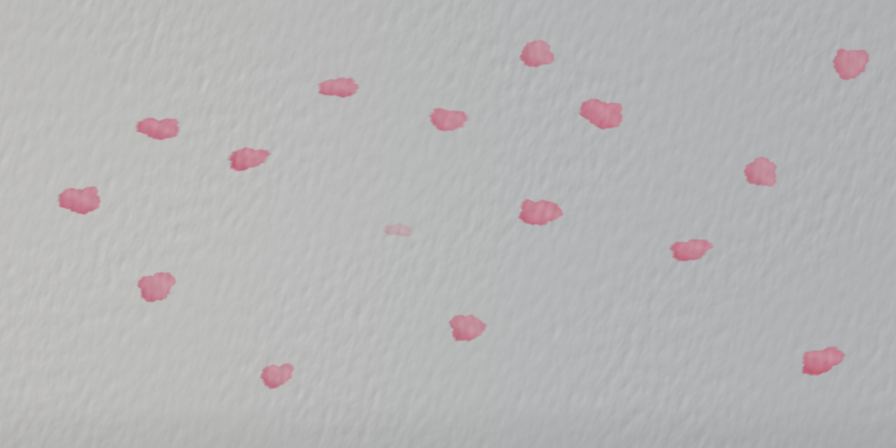
This pattern is drawn by a Shadertoy shader. Its source:

```glsl
// Small pink watercolour petals scattered over softly lit, rough grey paper.

const int   PETALS       = 16;
const float GOLDEN       = 0.618;
const vec2  PETAL_SIZE   = vec2(0.047, 0.030);  // half extents, canvas height = 1
const vec2  JITTER       = vec2(0.16, 0.09);
const float EDGE_BLUR    = 0.0035;
const float RIM_WIDTH    = 0.005;
const vec2  GRAIN_COARSE = vec2(52.0, 27.0);    // paper bumps per canvas height
const vec2  GRAIN_FINE   = vec2(105.0, 70.0);
const float GRAIN_SLANT  = 0.25;
const float GRAIN_DEPTH  = 0.032;
const vec3  PAPER_WARM   = vec3(0.732, 0.730, 0.724);
const vec3  PAPER_COOL   = vec3(0.684, 0.692, 0.700);
const vec3  PINK_WASH    = vec3(0.800, 0.575, 0.630);
const vec3  PINK_DEEP    = vec3(0.735, 0.340, 0.430);

vec2 hash2(vec2 p) {
    vec3 q = fract(vec3(p.xyx) * vec3(0.1031, 0.1030, 0.0973));
    q += dot(q, q.yzx + 33.33);
    return fract((q.xx + q.yz) * q.zy);
}

// Cellular noise: a smooth bump around one jittered point per cell
float bumps(vec2 p) {
    vec2 cell = floor(p), local = fract(p);
    float height = 0.0;
    for (int y = -1; y <= 1; y++)
    for (int x = -1; x <= 1; x++) {
        vec2 o = vec2(x, y);
        vec2 d = o + hash2(cell + o + 50.0) - local;
        height += exp(-6.0 * dot(d, d));
    }
    return height;
}

// Bumps lit from the upper left
float emboss(vec2 p) {
    vec2 toLight = vec2(-0.22, 0.14);
    return bumps(p - toLight) - bumps(p + toLight);
}

float paperGrain(vec2 p) {
    vec2 q = vec2(p.x - GRAIN_SLANT * p.y, p.y);
    float patches = 0.8 + 0.2 * sin(q.x * 9.0 + 2.0 * sin(q.y * 7.0));
    return -GRAIN_DEPTH * patches
         * (0.6 * emboss(q * GRAIN_COARSE) + 0.3 * emboss(q * GRAIN_FINE));
}

vec3 paperColor(vec2 uv) {
    vec3 c = mix(PAPER_WARM, PAPER_COOL, smoothstep(-0.1, 1.1, uv.x));
    vec2 d = (uv - vec2(0.18, 0.45)) / vec2(0.4, 0.45);
    c += 0.018 * exp(-dot(d, d));
    return c - 0.03 * (1.0 - smoothstep(0.0, 0.12, uv.y));
}

// Lattice spread by the golden ratio, jittered, denser toward the top
vec2 petalCenter(float i) {
    float t = (i + 0.5) / float(PETALS);
    vec2 p = vec2(fract(i * GOLDEN + 0.31), pow(t, 0.75));
    p = mix(vec2(0.08, 0.09), vec2(1.92, 0.92), p);
    return p + JITTER * (hash2(vec2(i, 7.0)) - 0.5);
}

// Uneven outline radius from layered sines, with a notch in the upper edge
float petalOutline(float a, float seed) {
    float r = 0.96 + 0.08 * sin(2.0 * a + seed) + 0.08 * sin(3.0 * a + 2.3 * seed)
            + 0.05 * sin(5.0 * a + 4.1 * seed) + 0.03 * sin(9.0 * a + seed)
            + 0.02 * sin(17.0 * a + 3.0 * seed);
    float notch = (a - 1.5 - 0.5 * sin(seed * 5.0)) / 0.2;
    return r - 0.15 * exp(-notch * notch);
}

// Lays one petal of translucent pigment over the colour
vec3 paintPetal(vec3 base, vec2 p, float i) {
    vec2 look = hash2(vec2(i, 21.0)), form = hash2(vec2(i, 43.0));
    float seed = 6.283 * look.x;
    float faint = i == 5.0 ? 1.0 : 0.0;
    vec2 size = PETAL_SIZE * mix(vec2(0.8, 0.75), vec2(1.1, 1.1), form);
    size *= mix(vec2(1.0), vec2(0.6, 0.45), faint);

    float turn = 0.6 * (look.y - 0.5);
    float c = cos(turn), s = sin(turn);
    vec2 q = mat2(c, -s, s, c) * (p - petalCenter(i)) / size;
    if (dot(q, q) > 5.0) return base;

    // Rounded-box norm gives blunt, brush-dabbed ends
    vec2 m = pow(abs(q) + 0.001, vec2(2.5));
    float radius = pow(m.x + m.y, 0.4);
    float inside = (petalOutline(atan(q.y, q.x), seed) - radius) * size.y;
    float blur = max(EDGE_BLUR, 1.0 / iResolution.y);
    float cover = smoothstep(-blur, blur, inside);

    // Pigment pools on one side, along the rim and in fine streaks
    vec2 poolDir = normalize(vec2(-0.8 + 0.6 * sin(seed), -0.6));
    float pool = smoothstep(-0.3, 1.1, dot(q, poolDir));
    float rim = exp(-max(inside, 0.0) / RIM_WIDTH);
    float streak = sin(q.x * 9.0 + 2.0 * q.y + seed) * sin(q.x * 4.0 - q.y * 3.0);
    float depth = 0.22 + 0.5 * pool * look.y + 0.25 * pool + 0.35 * rim + 0.12 * streak;
    vec3 pink = mix(PINK_WASH, PINK_DEEP, clamp(depth, 0.0, 1.0));

    float opacity = mix(mix(0.72, 1.0, form.x), 0.3, faint);
    return mix(base, pink, cover * opacity);
}

void mainImage(out vec4 fragColor, in vec2 fragCoord) {
    vec2 uv = fragCoord / iResolution.xy;
    vec2 p = vec2(uv.x * 2.0, uv.y);
    vec3 color = paperColor(uv);
    for (int i = 0; i < PETALS; i++) color = paintPetal(color, p, float(i));
    fragColor = vec4(color + paperGrain(p), 1.0);
}
```
